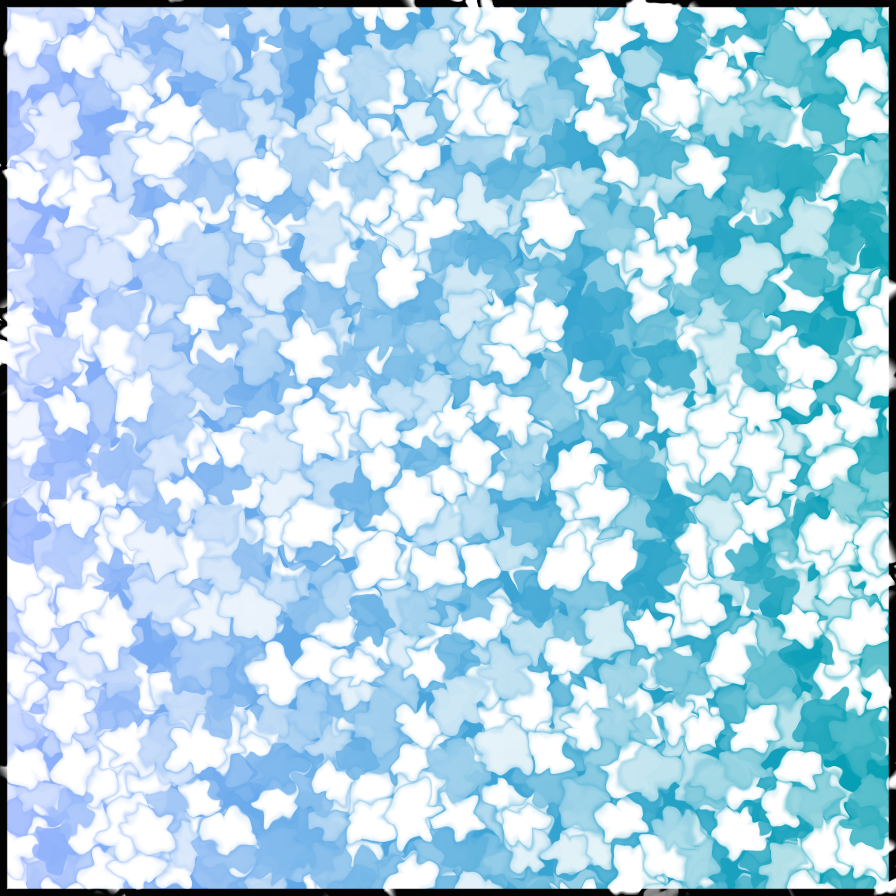
Give the GLSL for this pattern, as a WebGL 1 fragment shader.

```glsl
precision highp float;
// Overlapping pale star-shaped petals on a lilac-to-teal gradient in a thin black frame.
uniform vec2 u_resolution;

#define LAYERS 4
#define CELLS 18.0       // petals across the canvas, per layer
#define RADIUS 0.48      // mean petal radius, in cells
#define LOBE_DEPTH 0.17  // how far the star points stick out
#define WARP 0.012       // raggedness of the outlines
#define EDGE 0.0014      // half width of a petal edge
#define RIM_WIDTH 0.0038 // halo of base colour around petals
#define RIM_DEPTH 0.5
#define WHITE_SHARE 0.24 // share of pure white petals in the lowest layer
#define FRAME 0.008

const float TAU = 6.2831853;
const vec3 LILAC = vec3(0.58, 0.69, 1.00);
const vec3 AZURE = vec3(0.28, 0.65, 0.86);
const vec3 TEAL  = vec3(0.00, 0.62, 0.69);
const vec3 BLACK = vec3(0.01);

vec4 hash4(vec2 p) {
  vec4 q = fract(p.xyxy * vec4(0.1031, 0.1030, 0.0973, 0.1099));
  q += dot(q, q.wzxy + 33.33);
  return fract((q.xxyz + q.yzzw) * q.zywx);
}

float gradientNoise(vec2 p) {
  vec2 i = floor(p), f = fract(p);
  vec2 u = f * f * f * (f * (f * 6.0 - 15.0) + 10.0);
  vec2 e = vec2(0.0, 1.0);
  float a = dot(hash4(i).xy * 2.0 - 1.0, f);
  float b = dot(hash4(i + e.yx).xy * 2.0 - 1.0, f - e.yx);
  float c = dot(hash4(i + e.xy).xy * 2.0 - 1.0, f - e.xy);
  float d = dot(hash4(i + e.yy).xy * 2.0 - 1.0, f - e.yy);
  return mix(mix(a, b, u.x), mix(c, d, u.x), u.y);
}

vec2 noise2(vec2 p) {
  return vec2(gradientNoise(p), gradientNoise(p + vec2(37.2, 91.7)));
}

// Approximate signed distance to a lobed star, in cells.
float starDistance(vec2 p, vec4 rnd) {
  float angle = atan(p.y, p.x);
  float lobes = 4.0 + floor(rnd.x * 2.5);
  float outline = 1.0 + LOBE_DEPTH * cos(lobes * angle + TAU * rnd.y)
                + 0.13 * cos(2.0 * angle + TAU * rnd.z)
                + 0.07 * cos(7.0 * angle + TAU * rnd.w);
  return length(p) - RADIUS * mix(0.75, 1.15, rnd.w) * outline;
}

// Paints one layer of petals over the given whiteness.
float paintLayer(float white, vec2 p, float layer) {
  vec2 grid = p * CELLS + layer * vec2(7.37, 3.61) + 20.0;
  vec2 cell = floor(grid);
  float whiteShare = WHITE_SHARE + 0.06 * layer;
  for (int x = -1; x <= 1; x++) {
    for (int y = -1; y <= 1; y++) {
      vec2 id = cell + vec2(float(x), float(y));
      vec4 place = hash4(id + 61.0 * layer);
      vec4 shape = hash4(id + 61.0 * layer + 173.5);
      vec2 center = id + mix(vec2(0.1), vec2(0.9), place.xy);
      float d = starDistance(grid - center, shape) / CELLS;

      float tone = place.z < whiteShare ? 1.0 : 0.9 * pow(place.w, 1.25);
      float feather = 0.16 * smoothstep(-0.008, 0.0, d);
      float cover = 1.0 - smoothstep(-EDGE, EDGE, d);
      float halo = max(d, 0.0) / RIM_WIDTH;

      white *= 1.0 - RIM_DEPTH * tone * exp(-halo * halo);
      white = mix(white, tone * (1.0 - feather), cover * mix(0.78, 1.0, tone));
    }
  }
  return white;
}

void main() {
  vec2 uv = gl_FragCoord.xy / u_resolution;
  vec2 p = gl_FragCoord.xy / u_resolution.y;

  // Ragged, smeared outlines
  vec2 q = p + WARP * noise2(p * 38.0);
  q += 0.45 * WARP * noise2(q * 85.0 + 11.0);

  float white = 0.0;
  for (int i = 0; i < LAYERS; i++) {
    white = paintLayer(white, q, float(i));
  }

  // Horizontal gradient under the petals
  vec3 base = mix(LILAC, AZURE, clamp(uv.x * 2.0, 0.0, 1.0));
  base = mix(base, TEAL, clamp(uv.x * 2.0 - 1.0, 0.0, 1.0));
  vec3 color = mix(base, vec3(1.0), white);

  // Black frame, with a few white petals spilling across it
  float spill = smoothstep(0.8, 0.97, white) * smoothstep(0.0, 0.1, gradientNoise(p * 9.0));
  vec2 border = min(uv, 1.0 - uv);
  float inside = smoothstep(FRAME - 0.001, FRAME + 0.001, min(border.x, border.y));
  color = mix(mix(BLACK, vec3(1.0), spill), color, inside);

  gl_FragColor = vec4(color, 1.0);
}
```
